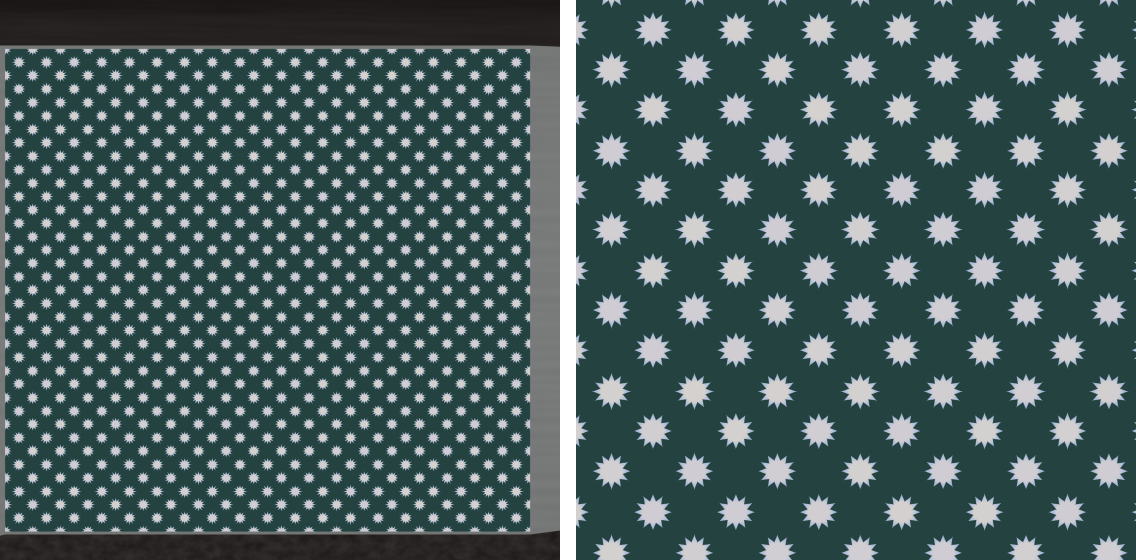
Left: the whole. Right: its middle third, enlarged.
A Shadertoy shader for this pattern:

```glsl
const float PI = 3.14159265;
const vec2 PANEL_MIN = vec2(0.0091, 0.0508);
const vec2 PANEL_MAX = vec2(0.9466, 0.9126);
const float COLUMNS = 19.0;
const float ROWS = 36.0;

const vec3 CLOTH = vec3(0.14, 0.26, 0.25);
const vec3 STAR_CORE = vec3(0.82, 0.81, 0.82);
const vec3 STAR_TIP = vec3(0.68, 0.74, 0.86);
const vec3 WALL = vec3(0.455, 0.46, 0.46);
const vec3 BAR = vec3(0.145, 0.128, 0.125);

float hash(vec2 p) {
    return fract(sin(dot(p, vec2(127.1, 311.7))) * 43758.55);
}

vec2 gradient(vec2 cell) {
    float a = 2.0 * PI * hash(cell);
    return vec2(cos(a), sin(a));
}

float gradientNoise(vec2 p) {
    vec2 i = floor(p), f = fract(p);
    vec2 u = f * f * f * (f * (f * 6.0 - 15.0) + 10.0);
    vec2 e = vec2(1.0, 0.0);
    float low = mix(dot(gradient(i), f), dot(gradient(i + e), f - e), u.x);
    float high = mix(dot(gradient(i + e.yx), f - e.yx), dot(gradient(i + 1.0), f - 1.0), u.x);
    return mix(low, high, u.y);
}

float fbm(vec2 p) {
    float sum = 0.0, amp = 0.6;
    for (int i = 0; i < 4; i++) {
        sum += amp * gradientNoise(p);
        p = p * 2.03 + 7.1;
        amp *= 0.5;
    }
    return sum;
}

float coverage(float d, float px) {
    return smoothstep(0.75 * px, -0.75 * px, d);
}

float boxDistance(vec2 p, vec2 lo, vec2 hi) {
    vec2 d = max(lo - p, p - hi);
    return max(d.x, d.y);
}

// Fold into half a point, then measure to its slanted edge
float starDistance(vec2 p, float points, float outer, float inner) {
    float halfStep = PI / points;
    float a = abs(mod(atan(p.y, p.x) + halfStep, 2.0 * halfStep) - halfStep);
    vec2 q = length(p) * vec2(cos(a), sin(a));
    vec2 edge = inner * vec2(cos(halfStep), sin(halfStep)) - vec2(outer, 0.0);
    return dot(q - vec2(outer, 0.0), normalize(vec2(edge.y, -edge.x)));
}

// Staggered rows of stars with tiny row and tint variation
vec3 starCloth(vec2 p, vec2 size, float px) {
    vec2 pitch = size / vec2(COLUMNS, ROWS);
    float row = round(p.y / pitch.y);
    float shift = 0.5 * mod(row, 2.0);
    float column = round(p.x / pitch.x - shift);
    vec2 q = p - vec2(column + shift, row) * pitch;
    q.y -= 0.0012 * (hash(vec2(row, 3.0)) - 0.5);
    q.y *= 1.05;

    float d = starDistance(q, 12.0, 0.0110, 0.0069);
    float tint = hash(vec2(column, row)) - 0.5;
    vec3 core = STAR_CORE + tint * vec3(0.02, 0.02, -0.02);
    vec3 star = mix(core, STAR_TIP, smoothstep(0.0058, 0.0095, length(q)));
    return mix(CLOTH, star, coverage(d, px));
}

vec3 wallColor(vec2 p) {
    float streaks = gradientNoise(vec2(p.x * 3.0, p.y * 70.0));
    return WALL + 0.025 * streaks + 0.02 * sin(PI * p.y);
}

// Dark rail: long streaks above, mottled grain below
vec3 barColor(vec2 p, float isTop) {
    float streaks = fbm(vec2(p.x * 4.0, p.y * 90.0));
    float mottle = fbm(p * vec2(45.0, 60.0));
    float shade = mix(0.09 * mottle + 0.015, 0.03 * streaks, isTop);
    shade -= 0.035 * isTop * smoothstep(0.95, 1.0, p.y);
    return BAR + shade;
}

void mainImage(out vec4 fragColor, in vec2 fragCoord) {
    vec2 p = fragCoord / iResolution.xy;
    float px = 1.0 / min(iResolution.x, iResolution.y);

    vec3 color = wallColor(p);
    vec3 cloth = starCloth(p - PANEL_MIN, PANEL_MAX - PANEL_MIN, px);
    color = mix(color, cloth, coverage(boxDistance(p, PANEL_MIN, PANEL_MAX), px));

    // Rails bend slightly beyond the panel sides
    float right = max(p.x - PANEL_MAX.x, 0.0);
    float left = max(PANEL_MIN.x - p.x, 0.0);
    float topEdge = 0.9188 - 0.04 * right;
    float bottomEdge = 0.0456 + 0.13 * right - 0.25 * left;
    color = mix(color, barColor(p, 1.0), coverage(topEdge - p.y, px));
    color = mix(color, barColor(p, 0.0), coverage(p.y - bottomEdge, px));

    fragColor = vec4(color, 1.0);
}
```
